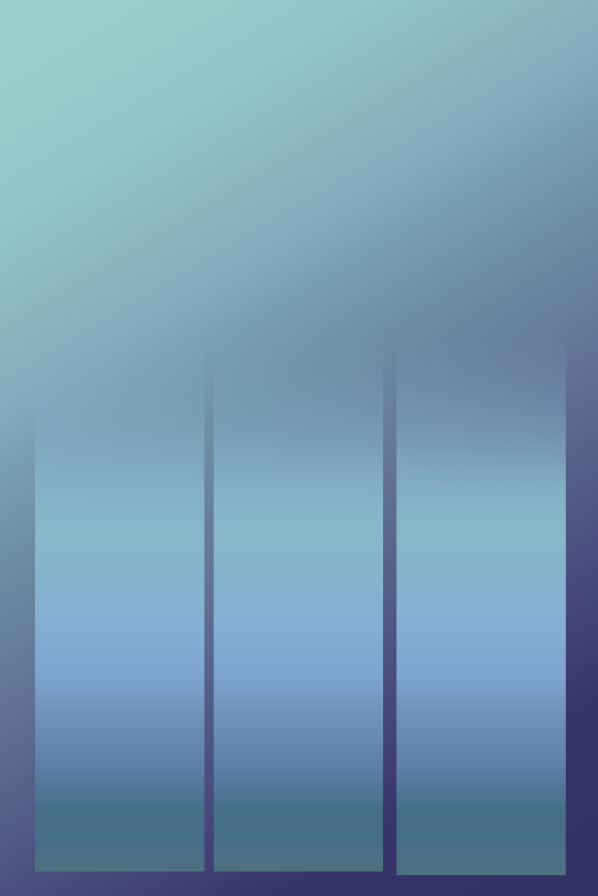
Reproduce this background procedurally as a WebGL 2 fragment shader.

```glsl
#version 300 es
precision highp float;

uniform vec2 u_resolution;
out vec4 fragColor;

#define TILT 0.4
#define PANEL_COUNT 3
#define FIRST_CENTER 0.2002
#define PANEL_PITCH 0.2988
#define LAST_SHIFT 0.0068
#define HALF_WIDTH 0.1416
#define PANEL_BOTTOM 0.0273
#define LAST_DROP 0.0039
#define FADE_START 0.352
#define FADE_END 0.58

// Colour stops: rgb and position along the gradient
const vec4 SKY[10] = vec4[10](
    vec4(0.60, 0.81, 0.81, 0.08),
    vec4(0.57, 0.77, 0.78, 0.26),
    vec4(0.545, 0.715, 0.74, 0.36),
    vec4(0.52, 0.67, 0.74, 0.455),
    vec4(0.43, 0.56, 0.64, 0.62),
    vec4(0.39, 0.46, 0.59, 0.78),
    vec4(0.32, 0.37, 0.53, 0.92),
    vec4(0.28, 0.28, 0.48, 1.05),
    vec4(0.22, 0.20, 0.42, 1.18),
    vec4(0.20, 0.19, 0.40, 1.40));

const vec4 GLASS[10] = vec4[10](
    vec4(0.51, 0.67, 0.76, 0.48),
    vec4(0.53, 0.72, 0.79, 0.60),
    vec4(0.52, 0.70, 0.79, 0.64),
    vec4(0.52, 0.69, 0.83, 0.69),
    vec4(0.49, 0.64, 0.82, 0.755),
    vec4(0.46, 0.60, 0.76, 0.78),
    vec4(0.36, 0.49, 0.64, 0.86),
    vec4(0.27, 0.43, 0.53, 0.905),
    vec4(0.28, 0.43, 0.53, 0.94),
    vec4(0.31, 0.44, 0.50, 0.97));

vec3 gradient(vec4 stops[10], float t) {
    vec3 color = stops[0].rgb;
    for (int i = 1; i < 10; i++) {
        float span = stops[i].w - stops[i - 1].w;
        color = mix(color, stops[i].rgb, clamp((t - stops[i - 1].w) / span, 0.0, 1.0));
    }
    return color;
}

// Coverage of an upright panel that is open at the top
float panelMask(vec2 uv, float center, float bottom) {
    vec2 inside = vec2(HALF_WIDTH - abs(uv.x - center), uv.y - bottom);
    vec2 coverage = clamp(inside * u_resolution + 0.5, 0.0, 1.0);
    return coverage.x * coverage.y;
}

void main() {
    vec2 uv = gl_FragCoord.xy / u_resolution;
    float depth = 1.0 - uv.y;

    // Diagonal backdrop
    vec3 color = gradient(SKY, depth + TILT * uv.x);

    // Row of panels, the last one slightly offset
    float mask = 0.0;
    for (int i = 0; i < PANEL_COUNT; i++) {
        float last = i == PANEL_COUNT - 1 ? 1.0 : 0.0;
        float center = FIRST_CENTER + PANEL_PITCH * float(i) + LAST_SHIFT * last;
        mask = max(mask, panelMask(uv, center, PANEL_BOTTOM - LAST_DROP * last));
    }

    // Panels dissolve upward into the backdrop
    float fade = smoothstep(FADE_START, FADE_END, depth);
    color = mix(color, gradient(GLASS, depth), mask * fade);

    fragColor = vec4(color, 1.0);
}
```
